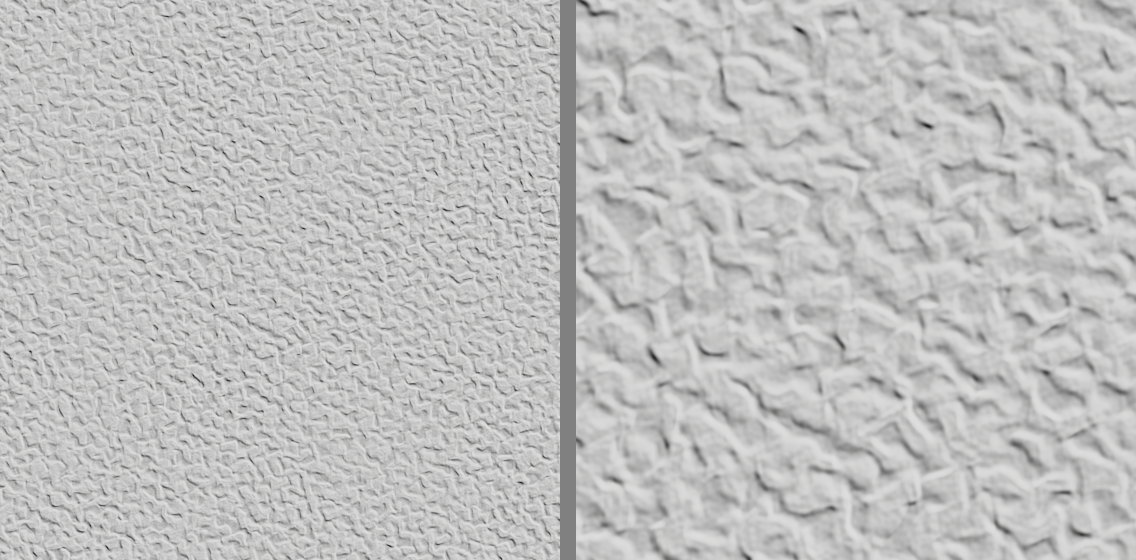
Left, the full canvas; right, a detail of the centre.
Write a Shadertoy shader that draws this texture.

```glsl
const float GRAIN_FREQ = 66.0;
const vec2 LIGHT_DIR = vec2(0.53, 0.848);
const vec3 PLASTER = vec3(0.772, 0.772, 0.771);

vec2 hashDirection(vec2 cell) {
    float angle = 6.28318 * fract(sin(dot(cell, vec2(127.1, 311.7))) * 43758.5453);
    return vec2(cos(angle), sin(angle));
}

vec2 rotate(vec2 p, float angle) {
    float c = cos(angle);
    float s = sin(angle);
    return vec2(c * p.x - s * p.y, s * p.x + c * p.y);
}

// Gradient noise, roughly -0.7 to 0.7
float gradientNoise(vec2 p) {
    vec2 cell = floor(p);
    vec2 f = fract(p);
    vec2 blend = f * f * f * (f * (f * 6.0 - 15.0) + 10.0);
    float a = dot(hashDirection(cell), f);
    float b = dot(hashDirection(cell + vec2(1, 0)), f - vec2(1, 0));
    float c = dot(hashDirection(cell + vec2(0, 1)), f - vec2(0, 1));
    float d = dot(hashDirection(cell + vec2(1, 1)), f - vec2(1, 1));
    return mix(mix(a, b, blend.x), mix(c, d, blend.x), blend.y);
}

// Flat-topped lumps separated by pits, with turned finer layers on top
float plasterHeight(vec2 p) {
    vec2 bend = rotate(p, 1.1) * 0.8;
    vec2 warp = vec2(gradientNoise(bend + 17.3), gradientNoise(bend + 51.9));
    vec2 q = rotate(p, 0.5) + 0.55 * warp;
    float lumps = smoothstep(-0.4, 0.18, gradientNoise(q));
    float rough = 0.30 * gradientNoise(rotate(q, 0.9) * 2.1 + 7.7);
    float fine = 0.12 * gradientNoise(rotate(p, 2.0) * 3.7 + 31.1);
    return lumps + rough + fine;
}

// Soft highlights, deeper shadows
float reliefTone(float slope) {
    float lit = max(slope, 0.0);
    float shade = max(-slope, 0.0);
    return 0.13 * lit / (2.0 + lit) - shade * (0.042 + 0.007 * shade);
}

// Lit relief with extra darkness down in the pits
float surfaceTone(vec2 p, float reach, float relief) {
    vec2 offset = 0.5 * reach * LIGHT_DIR;
    float behind = plasterHeight(p - offset);
    float ahead = plasterHeight(p + offset);
    float pit = 1.0 - smoothstep(-0.1, 0.4, 0.5 * (behind + ahead));
    return reliefTone(relief * (behind - ahead) / reach) - 0.05 * pit;
}

void mainImage(out vec4 fragColor, in vec2 fragCoord) {
    vec2 uv = fragCoord / iResolution.y;

    // Relief strength drifts gently over the wall
    float relief = 1.2 + 0.4 * gradientNoise(uv * 4.0 + 3.0);
    vec3 color = PLASTER + surfaceTone(uv * GRAIN_FREQ, 0.18, relief);
    fragColor = vec4(clamp(color, 0.0, 1.0), 1.0);
}
```
